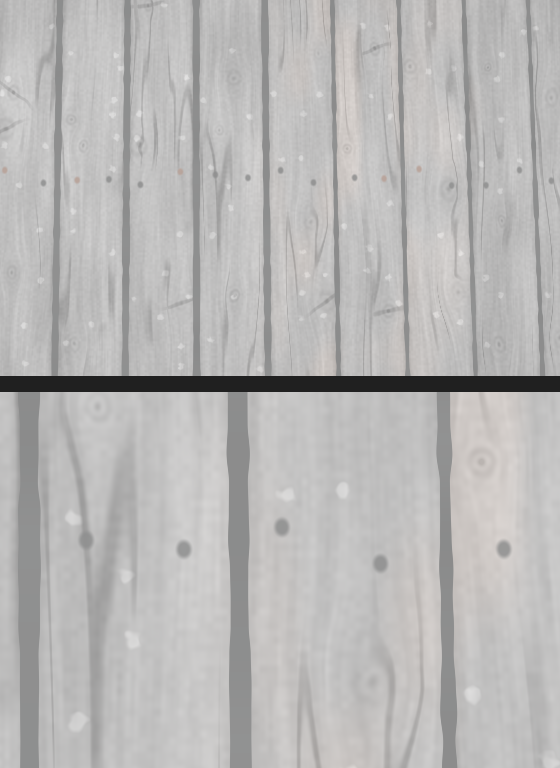
Top, the full canvas; bottom, a detail of the centre.
Give the GLSL for this texture, as a WebGL 1 fragment shader.

```glsl
precision highp float;
// Weathered pale grey boards, upright, with dark gaps, grain, knots, cracks and nails.
uniform vec2 u_resolution;

#define BOARD_LENGTH 5.6
#define GAP_WIDE 0.050
#define GAP_NARROW 0.033
#define GAP_COLOR vec3(0.555, 0.557, 0.557)
#define WOOD_COLOR vec3(0.757, 0.755, 0.754)
#define RUST_COLOR vec3(0.72, 0.63, 0.59)
#define GRAIN_DEPTH 0.11
#define CRACK_DEPTH 0.10
#define KNOT_DEPTH 0.07
#define NAIL_HEIGHT 2.95

float hash(vec2 p) {
  vec3 q = fract(vec3(p.xyx) * 0.1031);
  q += dot(q, q.yzx + 33.33);
  return fract((q.x + q.y) * q.z);
}

float noise(vec2 p) {
  vec2 i = floor(p), f = fract(p);
  f = f * f * (3.0 - 2.0 * f);
  return mix(mix(hash(i), hash(i + vec2(1.0, 0.0)), f.x),
             mix(hash(i + vec2(0.0, 1.0)), hash(i + vec2(1.0, 1.0)), f.x), f.y);
}

// Gap n lies at n; the boards fan out slightly and differ a little in width.
float boardCoord(vec2 uv) {
  float start = mix(0.104, 0.1133, uv.y);
  float pitch = mix(0.1236, 0.1185, uv.y);
  float n = (uv.x - start) / pitch + 1.0;
  return n - 0.054 * sin((n - 3.0) * 0.63);
}

// Soft disc with an edge at least one pixel wide.
float disc(vec2 d, float radius, float pixel) {
  return 1.0 - smoothstep(radius * 0.5, radius + pixel, length(d));
}

void main() {
  vec2 uv = gl_FragCoord.xy / u_resolution;
  float pixel = 8.3 / u_resolution.x;
  float across = boardCoord(uv);
  float board = floor(across);
  vec2 p = vec2(across - board, uv.y * BOARD_LENGTH);
  vec2 seed = vec2(board * 17.0 + 40.0, board * 5.0 + 11.0);

  // Knots push the grain aside and add rings, some with a slanted split.
  float slant = hash(seed) - 0.5;
  float grain = p.x + slant * 0.06 * (p.y - 2.8)
              + 0.16 * noise(p * vec2(1.5, 0.6) + seed);
  float rings = 0.0, split = 0.0;
  for (int k = 0; k < 3; k++) {
    vec2 s = seed + vec2(float(k) * 3.7, 2.3);
    vec2 center = vec2(mix(0.15, 0.85, hash(s)),
                       (float(k) + hash(s + 5.1)) * BOARD_LENGTH / 3.0);
    float radius = mix(0.05, 0.13, hash(s + 9.4));
    vec2 d = p - center;
    d += 0.04 * (vec2(noise(p * 7.0 + s), noise(p * 7.0 - s + 60.0)) - 0.5);
    float r = length(d * vec2(1.0, 0.75)) / radius;
    grain -= d.x * 0.85 * exp(-dot(d, d * vec2(1.0, 0.3)) / (radius * radius * 5.0));
    float ring = 0.5 + 0.5 * cos(r * 7.0);
    float strength = 0.4 + 0.6 * hash(s + 3.3);
    rings += strength * (ring * exp(-r * r * 0.6) + 0.7 * exp(-r * r * 9.0));
    float streak = 1.0 - smoothstep(0.012, 0.03 + pixel, abs(d.y - (hash(s + 1.7) - 0.5) * 1.6 * d.x));
    split += step(0.72, hash(s + 7.9)) * streak * (1.0 - smoothstep(0.1, 0.38, abs(d.x)));
  }

  // Long fibres from coarse to fine, and broad weather stains.
  float fibres = 0.40 * noise(vec2(grain * 9.0, p.y * 0.7) + seed)
               + 0.35 * noise(vec2(grain * 24.0, p.y * 1.3) + seed * 1.3)
               + 0.25 * noise(vec2(grain * 48.0, p.y * 3.5) + seed * 1.7);
  float stains = noise(p * vec2(2.5, 1.1) + seed * 2.1);
  float grit = noise(p * 28.0 + seed);

  // Thin cracks that follow the grain and fade in and out.
  float ridge = abs(noise(vec2(grain * 8.0, p.y * 0.4) + seed * 2.7) - 0.5);
  float cracks = (1.0 - smoothstep(0.01, 0.07, ridge))
               * smoothstep(0.40, 0.75, noise(p * vec2(4.0, 1.1) + seed * 3.1));

  float tone = GRAIN_DEPTH * (fibres - 0.5) + 0.05 * (stains - 0.5) + 0.03 * (grit - 0.5);
  tone += 0.02 * (hash(seed + 8.0) - 0.5);
  tone -= CRACK_DEPTH * max(cracks, 0.8 * min(split, 1.0)) + KNOT_DEPTH * min(rings, 1.2);
  vec2 fromCenter = uv - 0.5;
  tone += 0.018 - 0.11 * dot(fromCenter, fromCenter);
  vec3 color = WOOD_COLOR + tone;

  // Warm stains right of the middle.
  float warmth = smoothstep(0.42, 0.58, uv.x) * (1.0 - smoothstep(0.65, 0.95, uv.x));
  color += vec3(0.022, 0.002, -0.010) * warmth * smoothstep(0.3, 0.8, stains);

  // A pair of nails in each board, some rusty.
  for (int k = 0; k < 2; k++) {
    vec2 s = seed + vec2(float(k) * 6.1, 21.0);
    vec2 nail = vec2(0.2 + 0.48 * float(k) + 0.12 * hash(s),
                     NAIL_HEIGHT + 0.3 * (hash(s + 2.0) - 0.5));
    vec3 head = mix(GAP_COLOR, RUST_COLOR, step(0.65, hash(s + 4.0)));
    color = mix(color, head, 0.85 * disc((p - nail) * vec2(1.0, 0.8), 0.042, pixel));
  }

  // Small pale scuffs, scattered one to a cell.
  vec2 cell = floor(p * 3.0), spot = vec2(hash(cell + seed), hash(cell + seed + 13.0));
  vec2 scuff = (fract(p * 3.0) - mix(vec2(0.25), vec2(0.75), spot)) / 3.0;
  scuff += 0.04 * (vec2(grit, noise(p * 22.0 + 9.0)) - 0.5);
  color += 0.08 * step(0.82, hash(cell + seed + 27.0)) * disc(scuff, 0.045, pixel);

  // Ragged gaps, wider on the left, with a shaded rim.
  float gap = floor(across + 0.5);
  float halfWidth = mix(GAP_WIDE, GAP_NARROW, smoothstep(4.0, 5.0, gap));
  halfWidth += 0.018 * (noise(vec2(p.y * 7.0, across * 4.0 + gap * 9.0)) - 0.5);
  float edge = abs(across - gap) - halfWidth;
  color -= 0.035 * (1.0 - smoothstep(0.0, 0.07, edge));
  vec3 shade = GAP_COLOR + 0.03 * (noise(vec2(gap * 5.0, p.y * 2.0)) - 0.5);
  color = mix(shade, color, smoothstep(-0.6 * pixel, 0.6 * pixel, edge));

  gl_FragColor = vec4(color, 1.0);
}
```
